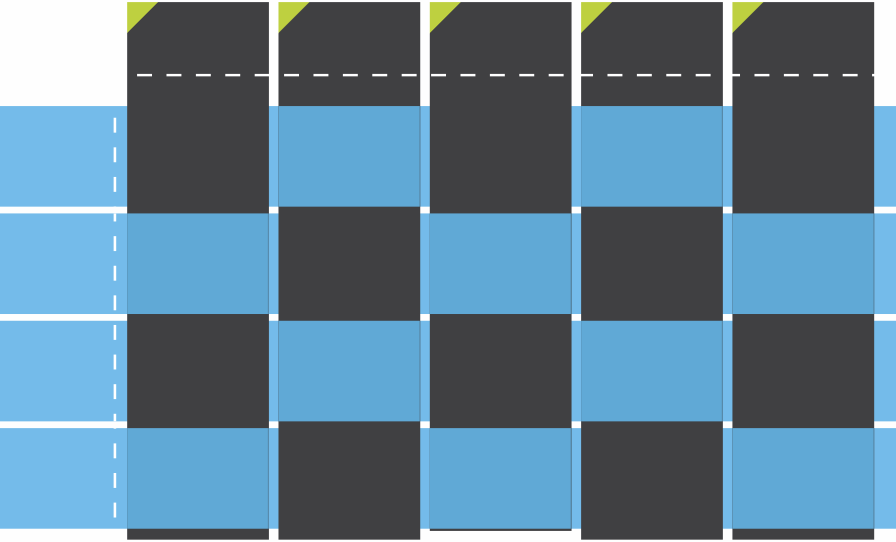
Write a Shadertoy shader that draws this pattern.

```glsl
// Paper weaving: five charcoal strips hang over and under four blue bands.
// Each strip is an antialiased interval repeated on a clamped grid, and the
// parity of column plus row decides which one lies on top.

float pixel; // size of one pixel in drawing units

// Antialiased coverage of the interval from a to b
float span(float x, float a, float b) {
    return clamp((x - a) / pixel + 0.5, 0.0, 1.0)
         * clamp((b - x) / pixel + 0.5, 0.0, 1.0);
}

// Dashes of length 0.128, the first one beginning at start
float dashes(float x, float start, float period) {
    return span(mod(x - start + 0.05, period), 0.05, 0.178);
}

void mainImage(out vec4 fragColor, in vec2 fragCoord) {
    // Sheet of 7.68 by 4.65 units, measured from the upper left
    vec2 p = fragCoord / iResolution.xy;
    p = vec2(p.x, 1.0 - p.y) * vec2(7.68, 4.65);
    pixel = 7.68 / iResolution.x;

    // Nearest strip and band, with the position inside each
    float column = clamp(floor((p.x - 1.05) / 1.297), 0.0, 4.0);
    float row = clamp(floor((p.y - 0.88) / 0.921), 0.0, 3.0);
    vec2 local = p - vec2(1.09 + 1.297 * column, 0.91 + 0.921 * row);

    // The middle strip is cut a little shorter
    float stripEnd = column == 2.0 ? 4.555 : 4.63;
    float across = span(local.x, 0.0, 1.215);
    float strip = across * span(p.y, 0.018, stripEnd);
    float band = span(local.y, 0.0, 0.863);

    // Blue bands with a dashed fold line at the left
    vec3 color = mix(vec3(0.995), vec3(0.453, 0.735, 0.918), band);
    float foldLeft = span(p.x, 0.974, 0.996) * dashes(p.y, 1.01, 0.254);
    color = mix(color, vec3(1.0), foldLeft * band);

    // Charcoal strips with a green corner and a dashed fold line
    vec3 stripColor = vec3(0.25, 0.25, 0.26);
    float corner = clamp((0.265 - local.x - p.y + 0.018) / (1.414 * pixel) + 0.5, 0.0, 1.0);
    stripColor = mix(stripColor, vec3(0.745, 0.815, 0.25), corner);
    float foldTop = span(p.y, 0.634, 0.655) * dashes(p.x, 1.175, 0.252);
    stripColor = mix(stripColor, vec3(1.0), foldTop);
    color = mix(color, stripColor, strip);

    // Bands passing over strips, slightly shaded along the right edge
    float over = mod(column + row, 2.0) * band * across;
    vec3 overColor = mix(vec3(0.377, 0.662, 0.84), vec3(0.35, 0.57, 0.71),
                         span(local.x, 1.205, 1.23));
    color = mix(color, overColor, over);

    fragColor = vec4(color, 1.0);
}
```
